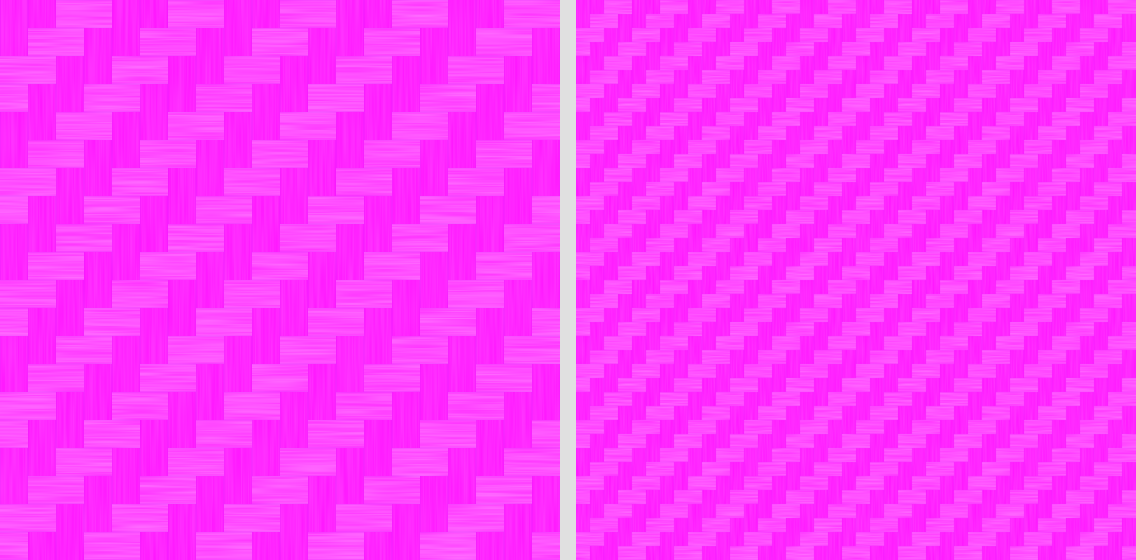
Left, the tile; right, the same tile 2 across and 2 down.
Give the GLSL for this pattern, as a WebGL 1 fragment shader.

```glsl
precision highp float;

uniform vec2 u_resolution;

float hash(vec2 p) {
    vec3 q = fract(vec3(p.xyx) * 0.1031);
    q += dot(q, q.yzx + 33.33);
    return fract((q.x + q.y) * q.z);
}

// Value noise that wraps after "period" lattice cells
float wrapNoise(vec2 p, vec2 period) {
    vec2 i = floor(p);
    vec2 f = fract(p);
    f = f * f * (3.0 - 2.0 * f);
    vec2 a = mod(i, period);
    vec2 b = mod(i + 1.0, period);
    return mix(mix(hash(a), hash(vec2(b.x, a.y)), f.x),
               mix(hash(vec2(a.x, b.y)), hash(b), f.x), f.y);
}

// Fine streaks around zero: x runs across the thread, y along it
float fibres(vec2 uv) {
    vec2 fine = vec2(480.0, 16.0);
    vec2 coarse = vec2(170.0, 10.0);
    return 0.65 * wrapNoise(uv * fine, fine)
         + 0.35 * wrapNoise(uv * coarse + 0.37, coarse) - 0.5;
}

// Two-over, two-under twill on a grid of 20 by 20 threads
vec3 weave(vec2 uv) {
    vec2 grid = uv * 20.0;
    vec2 cell = floor(grid);
    vec2 inCell = fract(grid);
    bool isWeft = mod(cell.x - cell.y + 3.0, 4.0) > 1.5;

    float across = isWeft ? inCell.y : inCell.x;
    float streak = fibres(isWeft ? uv.yx + vec2(0.0, 0.31) : uv);
    float green = isWeft ? 0.31 + 0.23 * streak : 0.15 + 0.13 * streak;

    // Slight shade along the sides of each thread
    float side = min(across, 1.0 - across);
    float shade = mix(0.96, 1.0, smoothstep(0.0, 0.05, side));
    return vec3(1.0, green, 1.0) * vec3(shade, shade * shade, 1.0);
}

void main() {
    // Four samples per pixel smooth the thread edges
    vec3 colour = vec3(0.0);
    for (int y = 0; y < 2; y++) {
        for (int x = 0; x < 2; x++) {
            vec2 offset = vec2(float(x), float(y)) * 0.5 - 0.25;
            colour += weave(fract((gl_FragCoord.xy + offset) / u_resolution));
        }
    }
    gl_FragColor = vec4(colour * 0.25, 1.0);
}
```
